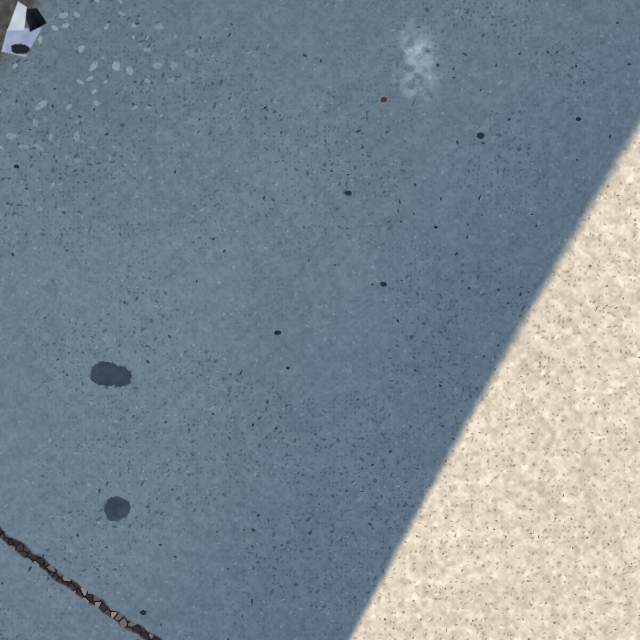
This texture is drawn by a Shadertoy shader. Its source:

```glsl
float hash(vec2 p) {
    return fract(sin(dot(p, vec2(127.1, 311.7))) * 43758.5);
}

float noise(vec2 p) {
    vec2 i = floor(p), f = fract(p);
    f = f * f * (3.0 - 2.0 * f);
    return mix(mix(hash(i), hash(i + vec2(1, 0)), f.x),
               mix(hash(i + vec2(0, 1)), hash(i + vec2(1, 1)), f.x), f.y);
}

float fbm(vec2 p) {
    float sum = 0.0, amp = 0.5;
    for (int i = 0; i < 4; i++) {
        sum += amp * noise(p);
        p = mat2(1.6, 1.2, -1.2, 1.6) * p + 7.3;
        amp *= 0.5;
    }
    return sum / 0.9375;
}

// Randomly turned oval flecks, at most one per grid cell
float flecks(vec2 uv, float freq, float density, float size, float px) {
    vec2 p = uv * freq + 0.7 * noise(uv * freq * 0.6);
    vec2 id = floor(p);
    vec2 center = 0.3 + 0.4 * vec2(hash(id + 3.1), hash(id + 8.7));
    float a = 6.283 * hash(id + 5.3);
    vec2 d = mat2(cos(a), sin(a), -sin(a), cos(a)) * (fract(p) - center);
    float r = size * (0.5 + 0.5 * hash(id + 1.9));
    float dist = length(d * vec2(1.0, 1.7)) - r;
    float soft = max(px * freq, 0.06);
    return step(hash(id), density) * (1.0 - smoothstep(-soft, soft, dist));
}

// Ragged oval mask
float blob(vec2 uv, vec2 center, vec2 radius, float rough, float soft) {
    vec2 q = (uv - center) / radius;
    float d = length(q) + rough * (fbm(q * 1.8 + center * 40.0) - 0.5);
    return 1.0 - smoothstep(1.0 - soft, 1.0 + soft, d);
}

float quad(vec2 p, vec2 a, vec2 b, vec2 c, vec2 e, float px) {
    vec2 v[4] = vec2[4](a, b, c, e);
    float d = dot(p - a, p - a), side = 1.0;
    for (int i = 0; i < 4; i++) {
        vec2 s = v[i], t = v[(i + 3) % 4], edge = t - s, w = p - s;
        vec2 n = w - edge * clamp(dot(w, edge) / dot(edge, edge), 0.0, 1.0);
        d = min(d, dot(n, n));
        bvec3 k = bvec3(p.y >= s.y, p.y < t.y, edge.x * w.y > edge.y * w.x);
        if (all(k) || !any(k)) side = -side;
    }
    return 1.0 - smoothstep(-px, px, side * sqrt(d));
}

// Packed pebbles: x is the rim distance, y is a random tone
vec2 pebbles(vec2 p) {
    vec2 id = floor(p);
    float near = 9.0, next = 9.0, tone = 0.0;
    for (int y = -1; y <= 1; y++)
    for (int x = -1; x <= 1; x++) {
        vec2 cell = id + vec2(x, y);
        float d = length(cell + vec2(hash(cell), hash(cell + 4.7)) - p);
        if (d < near) { next = near; near = d; tone = hash(cell + 9.2); }
        else next = min(next, d);
    }
    return vec2(next - near, tone);
}

vec3 shadedConcrete(vec2 uv, float edgeDist, float px) {
    vec3 col = mix(vec3(0.425, 0.495, 0.555), vec3(0.375, 0.445, 0.515),
                   smoothstep(-0.5, 0.0, edgeDist));
    col = mix(col, vec3(0.40, 0.465, 0.505), 0.7 * smoothstep(0.65, 1.1, uv.y + 0.2 - 0.4 * uv.x));
    col += 0.035 * (fbm(uv * 7.0) - 0.5) + 0.07 * (fbm(uv * 95.0) - 0.5);
    col += 0.045 * (noise(uv * 230.0) - 0.5);
    float patchy = smoothstep(0.3, 0.7, fbm(uv * 9.0 + 4.0));
    col *= 1.0 - 0.15 * flecks(uv, 150.0, 0.4, 0.42, px) * (0.4 + 0.6 * patchy);
    col *= 1.0 - 0.23 * flecks(uv + 0.37, 88.0, 0.22, 0.34, px) * patchy;
    col *= 1.0 - 0.45 * flecks(uv + 0.71, 48.0, 0.07, 0.16, px);
    col += 0.07 * flecks(uv + 0.53, 100.0, 0.09, 0.3, px);
    float corner = 1.0 - smoothstep(0.08, 0.32, length(uv - vec2(0.08, 0.96)));
    return col + 0.13 * corner * flecks(uv + 0.19, 48.0, 0.3, 0.4, px);
}

vec3 sunlitConcrete(vec2 uv, float px) {
    vec3 col = vec3(0.885, 0.835, 0.76) + 0.05 * (fbm(uv * 8.0) - 0.5);
    col += 0.26 * (fbm(uv * 110.0) - 0.5) + 0.08 * (noise(uv * 240.0) - 0.5);
    col *= 1.0 - vec3(0.17, 0.19, 0.22) * flecks(uv + 0.2, 125.0, 0.32, 0.38, px);
    col *= 1.0 - 0.4 * flecks(uv + 0.6, 75.0, 0.08, 0.17, px);
    return col + 0.07 * flecks(uv + 0.4, 60.0, 0.2, 0.4, px);
}

void mainImage(out vec4 fragColor, in vec2 fragCoord) {
    vec2 uv = fragCoord / iResolution.xy;
    float px = 1.0 / iResolution.y;

    // Slightly bowed shadow edge
    float edgeX = 0.547 + 0.563 * uv.y - 0.05 * uv.y * (0.805 - uv.y);
    float edgeDist = (uv.x - edgeX) * 0.87;
    vec3 col = shadedConcrete(uv, edgeDist, px);

    // Pale scuff
    float scuff = blob(uv, vec2(0.655, 0.885), vec2(0.032, 0.045), 0.9, 0.5)
                + 0.5 * blob(uv, vec2(0.643, 0.94), vec2(0.025, 0.03), 0.9, 0.6);
    col += vec3(0.14, 0.14, 0.15) * scuff * smoothstep(0.25, 0.65, fbm(uv * 75.0));

    // Damp stains
    float stain = blob(uv, vec2(0.165, 0.414), vec2(0.024, 0.019), 0.7, 0.08);
    stain = max(stain, blob(uv, vec2(0.188, 0.411), vec2(0.019, 0.016), 0.6, 0.08));
    stain = max(stain, blob(uv, vec2(0.181, 0.204), vec2(0.02, 0.021), 0.7, 0.1));
    col = mix(col, vec3(0.21, 0.25, 0.32) + 0.1 * (fbm(uv * 90.0) - 0.5), 0.88 * stain);

    // Isolated grit: position and radius
    vec3 grit[9] = vec3[9](vec3(0.751, 0.788, 0.006), vec3(0.434, 0.48, 0.005),
        vec3(0.599, 0.556, 0.005), vec3(0.026, 0.74, 0.004), vec3(0.224, 0.043, 0.005),
        vec3(0.544, 0.698, 0.005), vec3(0.904, 0.814, 0.004), vec3(0.45, 0.425, 0.003),
        vec3(0.681, 0.645, 0.003));
    for (int i = 0; i < 9; i++)
        col = mix(col, vec3(0.13, 0.16, 0.21),
                  0.9 * blob(uv, grit[i].xy, grit[i].z * vec2(1.0, 0.75), 0.6, 0.25));
    col = mix(col, vec3(0.36, 0.18, 0.18), blob(uv, vec2(0.6, 0.844), vec2(0.005, 0.004), 0.5, 0.25));

    // Pebble-filled joint
    float joint = (uv.y - (0.167 - 0.76 * uv.x + 0.28 * uv.x * uv.x)) / 1.22;
    joint = abs(joint + 0.006 * (noise(uv * 60.0) - 0.5));
    vec2 stone = pebbles(uv * 88.0);
    vec3 stoneCol = mix(vec3(0.2, 0.18, 0.19), vec3(0.56, 0.54, 0.51), stone.y * stone.y);
    stoneCol = mix(vec3(0.14, 0.13, 0.15), stoneCol, smoothstep(0.05, 0.3, stone.x));
    col = mix(col, stoneCol, 1.0 - smoothstep(0.006 - px, 0.0085 + px, joint));

    // Dirt and crumpled paper in the corner
    float dirt = blob(uv, vec2(0.0, 1.0), vec2(0.055, 0.085), 0.8, 0.35);
    col = mix(col, vec3(0.29, 0.27, 0.25) + 0.25 * (fbm(uv * 100.0) - 0.5), 0.8 * dirt);
    float crease = 0.16 * (fbm(uv * 50.0) - 0.5);
    col = mix(col, vec3(0.60, 0.64, 0.76) + crease, quad(uv, vec2(0.011, 0.955),
              vec2(0.066, 0.957), vec2(0.04, 0.911), vec2(0.002, 0.919), px));
    col = mix(col, vec3(0.13, 0.13, 0.18) + 2.0 * crease, quad(uv, vec2(0.037, 0.986),
              vec2(0.058, 0.987), vec2(0.073, 0.964), vec2(0.047, 0.95), px));
    col = mix(col, vec3(0.76, 0.79, 0.84) + crease, quad(uv, vec2(0.028, 0.998),
              vec2(0.042, 0.989), vec2(0.038, 0.953), vec2(0.011, 0.952), px));
    col = mix(col, vec3(0.14, 0.15, 0.19), blob(uv, vec2(0.032, 0.924), vec2(0.014, 0.008), 0.8, 0.2));

    // Sunlight with a penumbra that widens upward
    float blur = mix(0.007, 0.014, uv.y);
    float sun = smoothstep(-blur, blur, edgeDist + 0.004 * (fbm(uv * 100.0) - 0.5));
    col = mix(col, sunlitConcrete(uv, px), sun);
    fragColor = vec4(clamp(col, 0.0, 1.0), 1.0);
}
```
